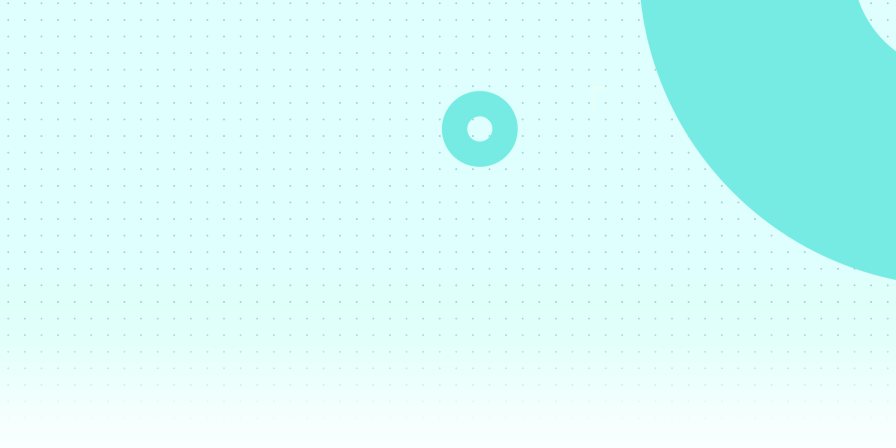
Write a WebGL 2 fragment shader that draws this background.

```glsl
#version 300 es
precision highp float;
// Pale aqua backdrop that fades to white at the foot, with a fine dot grid
// and two flat turquoise rings. Lengths are in canvas heights; rings, dots
// and the faint corner mark are distance functions with smoothed edges.

uniform vec2 u_resolution;
out vec4 fragColor;

const vec3 AQUA = vec3(0.87, 1.0, 0.997);
const vec3 MINT = vec3(0.875, 1.0, 0.978);
const vec3 WHITE = vec3(0.975, 1.0, 0.998);
const vec3 TURQUOISE = vec3(0.46, 0.92, 0.89);
const vec3 DOT_GRAY = vec3(0.62, 0.79, 0.79);
const vec3 CREAM = vec3(0.93, 1.0, 0.96);

// Coverage of a shape from its signed distance, softened over a given width.
float cover(float dist, float width) {
    return 1.0 - smoothstep(-0.5 * width, 0.5 * width, dist);
}

float ringDistance(vec2 p, vec2 center, float inner, float outer) {
    float r = length(p - center);
    return max(r - outer, inner - r);
}

float boxDistance(vec2 p, vec2 center, vec2 halfSize) {
    vec2 d = abs(p - center) - halfSize;
    return length(max(d, 0.0)) + min(max(d.x, d.y), 0.0);
}

// Distance to the nearest dot of a square grid.
float dotDistance(vec2 p, float spacing, vec2 phase, float radius) {
    vec2 cell = fract(p / spacing - phase + 0.5) - 0.5;
    return length(cell) * spacing - radius;
}

// Vertical blend: aqua, a slight mint band, then white at the bottom.
vec3 backdrop(float y) {
    vec3 color = mix(MINT, AQUA, smoothstep(0.32, 0.44, y));
    return mix(WHITE, color, smoothstep(-0.03, 0.33, y));
}

void main() {
    vec2 p = gl_FragCoord.xy / u_resolution.y;
    float pixel = 1.0 / u_resolution.y;
    vec3 color = backdrop(p.y);

    // Dot grid, fading out toward the foot
    float dots = cover(dotDistance(p, 1.0 / 27.0, vec2(0.5, 0.8), 0.0022), pixel);
    color = mix(color, DOT_GRAY, dots * 0.8 * smoothstep(0.0, 0.36, p.y));

    // Faint corner mark
    float corner = min(boxDistance(p, vec2(1.333, 0.803), vec2(0.018, 0.004)),
                       boxDistance(p, vec2(1.325, 0.780), vec2(0.003, 0.027)));
    color = mix(color, CREAM, 0.6 * cover(corner, 0.008));

    // Small ring and large cropped ring
    float rings = min(ringDistance(p, vec2(1.0710, 0.7122), 0.0280, 0.0846),
                      ringDistance(p, vec2(2.1432, 1.0781), 0.2400, 0.7174));
    color = mix(color, TURQUOISE, cover(rings, 1.5 * pixel));

    fragColor = vec4(color, 1.0);
}
```
